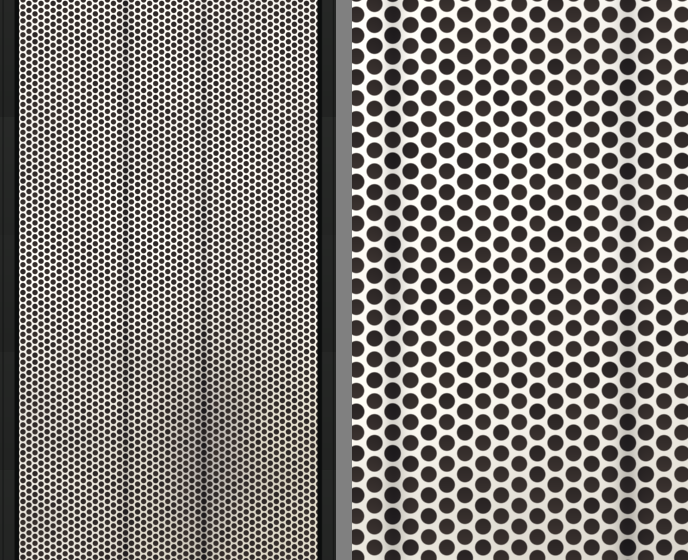
Left: the whole. Right: its middle third, enlarged.
A WebGL 2 fragment shader for this texture:

```glsl
#version 300 es
precision highp float;
// Perforated pale metal sheet with staggered round holes, held between dark side rails.

uniform vec2 u_resolution;
out vec4 outColor;

// Lengths are in canvas heights; the hole grid is in pitches.
const float PITCH = 0.01244;
const vec2 GRID_ORIGIN = vec2(0.041, 0.6518);
const vec2 HEX_CELL = vec2(1.7320508, 1.0);
const float HOLE_RADIUS = 0.38;
const float SHEET_LEFT = 0.034;
const float SHEET_RIGHT = 0.567;
const float RAIL_SEGMENT = 0.2096;

const vec3 METAL_WHITE = vec3(1.0, 0.99, 0.965);
const vec3 METAL_WARM = vec3(0.93, 0.91, 0.82);
const vec3 METAL_GREY = vec3(0.74, 0.72, 0.70);
const vec3 HOLE_BROWN = vec3(0.215, 0.185, 0.175);
const vec3 HOLE_BLACK = vec3(0.11, 0.10, 0.11);
const vec3 RAIL_GREY = vec3(0.145, 0.15, 0.145);
const vec3 RAIL_GAP = vec3(0.045, 0.05, 0.05);

float hash(vec2 p) {
  vec3 q = fract(vec3(p.xyx) * 0.1031);
  q += dot(q, q.yzx + 33.33);
  return fract((q.x + q.y) * q.z);
}

float valueNoise(vec2 p) {
  vec2 cell = floor(p);
  vec2 t = fract(p);
  t = t * t * (3.0 - 2.0 * t);
  float low = mix(hash(cell), hash(cell + vec2(1.0, 0.0)), t.x);
  float high = mix(hash(cell + vec2(0.0, 1.0)), hash(cell + vec2(1.0)), t.x);
  return mix(low, high, t.y);
}

// Soft round patch: 1 at the centre, fading outwards.
float glow(vec2 p, vec2 center, vec2 size) {
  vec2 d = (p - center) / size;
  return exp(-dot(d, d));
}

// Smooth band between two edges.
float band(float x, float start, float end, float blur) {
  return smoothstep(start - blur, start + blur, x)
       * (1.0 - smoothstep(end - blur, end + blur, x));
}

// Offset from the nearest centre of a staggered grid.
vec2 hexOffset(vec2 q) {
  vec2 a = mod(q + 0.5 * HEX_CELL, HEX_CELL) - 0.5 * HEX_CELL;
  vec2 b = mod(q, HEX_CELL) - 0.5 * HEX_CELL;
  return dot(a, a) < dot(b, b) ? a : b;
}

// Dark vertical reflections, one or two columns wide.
float streaks(vec2 p) {
  float lower = 1.0 - smoothstep(0.25, 0.65, p.y);
  return 0.35 * glow(vec2(p.x, 0.0), vec2(0.225, 0.0), vec2(0.007, 1.0))
       + (0.25 + 0.2 * lower) * glow(vec2(p.x, 0.0), vec2(0.364, 0.0), vec2(0.007, 1.0));
}

vec3 sheetColor(vec2 p) {
  float lower = 1.0 - smoothstep(0.05, 0.55, p.y);
  float warmth = lower * smoothstep(0.05, 0.5, p.x) + 0.3 * lower;
  vec3 color = mix(METAL_WHITE, METAL_WARM, clamp(warmth, 0.0, 1.0));
  float shade = 0.8 * glow(p, vec2(0.37, 0.2), vec2(0.075, 0.17)) + 0.3 * lower;
  color = mix(color, METAL_GREY, clamp(shade, 0.0, 1.0));
  return color * (0.95 + 0.08 * valueNoise(p * 14.0));
}

vec3 perforatedSheet(vec2 p, float pixel) {
  vec2 q = (p - GRID_ORIGIN) / PITCH;
  vec2 offset = hexOffset(q);
  vec2 id = floor((q - offset) / (0.5 * HEX_CELL) + 0.5);
  float vary = hash(id + 200.0);
  float streak = streaks(p);
  float edge = 0.65 * pixel / PITCH + 0.015;
  float radius = HOLE_RADIUS + 0.012 * (vary - 0.5) + 0.05 * streak;
  float metal = smoothstep(radius - edge, radius + edge, length(offset));
  vec3 hole = mix(HOLE_BROWN, HOLE_BLACK, clamp(0.45 * vary * vary + 1.5 * streak, 0.0, 1.0));
  hole *= 1.0 - 0.25 * offset.y;
  return mix(hole, sheetColor(p) * (1.0 - 0.45 * streak), metal);
}

// Side rail; depth runs from the sheet edge out to the canvas edge.
vec3 railColor(float depth, float y, float pixel) {
  float step01 = (1.0 - y) / RAIL_SEGMENT;
  float segment = floor(step01);
  float face = smoothstep(0.008 - pixel, 0.008 + pixel, depth);
  float groove = band(depth, 0.0275, 0.0295, pixel);
  float tone = 0.9 + 0.22 * hash(vec2(segment, 7.0)) - 0.12 * fract(step01);
  vec3 color = mix(RAIL_GAP, RAIL_GREY * tone, face);
  return mix(color, RAIL_GAP, 0.6 * groove);
}

void main() {
  float pixel = 1.0 / u_resolution.y;
  vec2 p = gl_FragCoord.xy * pixel;
  float depth = max(SHEET_LEFT - p.x, p.x - SHEET_RIGHT);
  float onSheet = 1.0 - smoothstep(-0.7 * pixel, 0.7 * pixel, depth);
  vec3 color = mix(railColor(depth, p.y, pixel), perforatedSheet(p, pixel), onSheet);
  outColor = vec4(color, 1.0);
}
```
